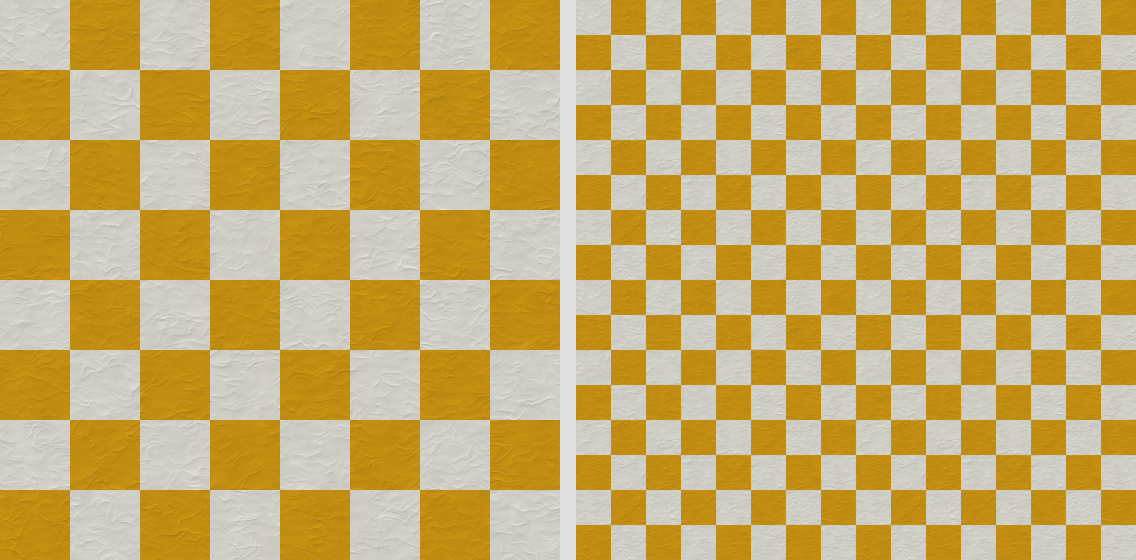
Left, the tile; right, the same tile 2 across and 2 down.
Write a WebGL 1 fragment shader that draws this pattern.

```glsl
precision highp float;
// Checkerboard of ochre and off-white leather squares, each with its own creases.
uniform vec2 u_resolution;

vec2 hash2(vec2 p) {
  vec3 q = fract(p.xyx * vec3(0.1031, 0.1030, 0.0973));
  q += dot(q, q.yzx + 33.33);
  return fract((q.xx + q.yz) * q.zy);
}

float cornerSlope(vec2 corner, vec2 offset) {
  float angle = 6.2832 * hash2(corner).x;
  return dot(vec2(cos(angle), sin(angle)), offset);
}

float gradientNoise(vec2 p) {
  vec2 i = floor(p), f = fract(p);
  vec2 w = f * f * f * (f * (f * 6.0 - 15.0) + 10.0);
  vec2 e = vec2(1.0, 0.0);
  float low = mix(cornerSlope(i, f), cornerSlope(i + e, f - e), w.x);
  float high = mix(cornerSlope(i + e.yx, f - e.yx), cornerSlope(i + 1.0, f - 1.0), w.x);
  return mix(low, high, w.y);
}

// Soft folds plus thin, mostly horizontal ridges that fade in and out.
float leatherHeight(vec2 p) {
  float height = 0.5 * gradientNoise(p * vec2(4.0, 9.0));
  p += 0.10 * vec2(gradientNoise(p * 4.0), gradientNoise(p * 4.0 + 17.0));
  p += 0.03 * vec2(gradientNoise(p * 11.0 + 5.0), gradientNoise(p * 11.0 + 29.0));
  for (int i = 0; i < 4; i++) {
    float layer = float(i);
    float tilt = 0.45 * sin(layer * 2.1 + 0.3);
    vec2 q = mat2(cos(tilt), sin(tilt), -sin(tilt), cos(tilt)) * p;
    q = q * vec2(1.8, 4.2) * (1.0 + 0.3 * layer) + 13.0 * layer;
    float ridge = pow(1.0 - min(abs(gradientNoise(q)), 1.0), 9.0);
    float presence = smoothstep(-0.15, 0.4, gradientNoise(p * 2.7 + 9.0 * layer));
    height += ridge * presence * (1.0 - 0.12 * layer);
  }
  return height;
}

// Signed distance to the nearest grid line, positive in even squares.
vec2 squareWave(vec2 p) {
  return abs(mod(p - 0.5, 2.0) - 1.0) - 0.5;
}

void main() {
  vec2 grid = gl_FragCoord.xy / u_resolution * 8.0;
  vec2 cell = floor(grid);

  // Checker with edges one pixel wide
  vec2 side = clamp(squareWave(grid) * u_resolution / 4.0, -1.0, 1.0);
  float ochre = 0.5 + 0.5 * side.x * side.y;
  vec3 color = mix(vec3(0.805, 0.805, 0.773), vec3(0.755, 0.550, 0.068), ochre);

  // Relief lit from the upper left, from a different piece of hide per square
  vec2 hide = fract(grid) + 40.0 * hash2(cell + 3.0);
  float relief = leatherHeight(hide) - leatherHeight(hide + vec2(-0.007, 0.016));
  float mottle = gradientNoise(hide * 2.5 + 50.0) + 0.6 * gradientNoise(hide * 7.0 + 80.0);
  float grain = gradientNoise(hide * 30.0);
  float shade = 1.0 + 0.15 * clamp(relief, -0.6, 0.6) + 0.028 * mottle + 0.022 * grain;

  gl_FragColor = vec4(color * shade, 1.0);
}
```
